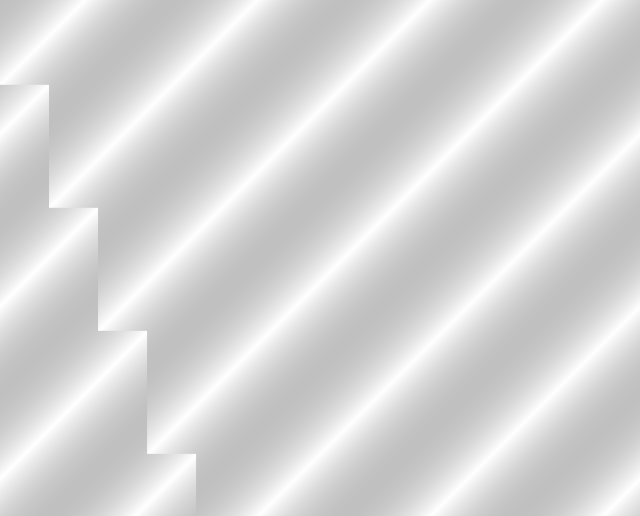
A Shadertoy shader for this background:

```glsl
// Bright diagonal crease fading quadratically to mid grey; one band per unit.
float band(float phase) {
    float t = 1.0 - 2.0 * abs(fract(phase) - 0.5);
    return mix(0.753, 1.0, (1.0 - t) * (1.0 - t));
}

// Soft coverage of the area left of a vertical edge.
float leftOf(float edge, float x, float pixel) {
    return clamp((edge - x) / pixel + 0.5, 0.0, 1.0);
}

void mainImage(out vec4 fragColor, in vec2 fragCoord) {
    // Canvas heights, measured from the upper left corner.
    float pixel = 1.0 / iResolution.y;
    vec2 p = vec2(fragCoord.x, iResolution.y - fragCoord.y) * pixel;

    // Each stair moves one tread right and one rise down.
    vec2 stair = vec2(0.095, 0.2384);
    float row = (p.y - 0.1634) / stair.y;
    float stepIndex = floor(row);
    float rowBlend = clamp(fract(row) * stair.y / pixel, 0.0, 1.0);
    float left = mix(leftOf(stepIndex * stair.x, p.x, pixel),
                     leftOf((stepIndex + 1.0) * stair.x, p.x, pixel), rowBlend);

    // Bands left of the stairs are shifted by one tread.
    float diagonal = p.x + p.y - 0.165;
    float period = 0.334;
    float shade = mix(band(diagonal / period),
                      band((diagonal - stair.x) / period), left);

    fragColor = vec4(vec3(shade), 1.0);
}
```
